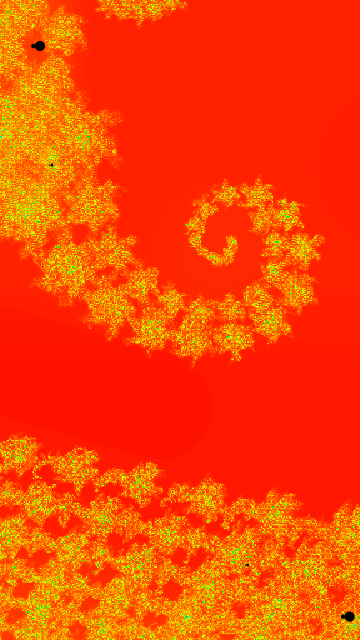
This background is drawn by a Shadertoy shader. Its source:

```glsl
float hash(vec2 p) {
    return fract(sin(dot(p, vec2(127.1, 311.7))) * 43758.5453);
}

float noise(vec2 p) {
    vec2 i = floor(p), f = fract(p);
    f = f * f * (3.0 - 2.0 * f);
    return mix(mix(hash(i), hash(i + vec2(1, 0)), f.x),
               mix(hash(i + vec2(0, 1)), hash(i + vec2(1, 1)), f.x), f.y);
}

vec2 polar(float radius, float degrees) {
    float a = radians(degrees);
    return radius * vec2(cos(a), sin(a));
}

// Lobed rosette with a bright core
float rosette(vec2 p, vec2 centre, float size) {
    vec2 d = (p - centre) / size;
    float r = length(d);
    if (r > 1.7) return 0.0;
    float arms = sin(6.0 * atan(d.y, d.x) + 5.0 * log(r + 0.05));
    return 0.55 * smoothstep(1.3, 0.75, r * (1.0 + 0.2 * arms)) + 0.85 * exp(-4.0 * r);
}

// Curling chain with an outer and an inner row
float spiralChain(vec2 p) {
    vec2 centre = vec2(0.609, 1.09);
    float density = 0.0;
    for (float k = -12.0; k < 11.5; k++) {
        float q = k - 4.0;
        float radius = q > 0.0 ? 0.25 + 0.0035 * q + 0.00127 * q * q * q
                               : max(0.25 * exp(-0.021 * q * q), 0.037);
        float angle = 54.0 - 28.0 * k + 0.035 * pow(max(k, 0.0), 3.0);
        float size = 0.007 + 0.165 * radius;
        density = max(density, rosette(p, centre + polar(radius, angle), size));
        if (k > 0.0) {
            vec2 inner = polar(0.69 * radius, angle + 6.0 - 0.14 * k * k);
            density = max(density, 0.85 * rosette(p, centre + inner, 0.72 * size));
        }
    }
    return density;
}

// Sheared rows of rosettes, each with a trunk curling left
float trunkLattice(vec2 p) {
    float density = 0.0;
    if (p.y > 0.65) return density;
    for (float i = -2.0; i < 4.5; i++) {
        for (float j = 0.0; j < 5.5; j++) {
            vec2 c = vec2(0.764 - 0.197 * i + 0.0046 * i * i - 0.117 * j + 0.0117 * j * j,
                          0.338 + 0.051 * i - 0.0019 * i * i - 0.0995 * j + 0.003 * j * j);
            float s = 0.05 + 0.01 * max(1.0 - i, 0.0);
            if (length(p - c) > 4.0 * s) continue;
            density = max(density, rosette(p, c, s));
            density = max(density, rosette(p, c + s * vec2(0.45, 0.75), 0.4 * s));
            if (j > 0.0) density = max(density, 0.8 * rosette(p, c + s * vec2(1.5, -0.1), 0.6 * s));
            for (float m = 1.0; m < 5.5; m++) {
                vec2 bend = vec2(-0.4 - 1.9 * sin(0.3 * m), 0.5 * sin(0.75 * m));
                density = max(density, 0.8 * rosette(p, c + s * bend, s * (0.48 - 0.065 * m)));
            }
        }
    }
    return density;
}

// Crowded left side and the tip hanging from the top
float upperClusters(vec2 p) {
    float density = 0.0;
    for (float i = 0.0; i < 14.0; i++) {
        vec2 c = vec2(0.2 * hash(vec2(i, 3.0)), 1.25 + 0.038 * (i + 0.5));
        density = max(density, 0.8 * rosette(p, c, 0.045 + 0.02 * hash(vec2(i, 8.0))));
    }
    for (float i = 0.0; i < 5.0; i++) {
        vec2 c = vec2(0.295 + 0.045 * i, 1.775 - 0.025 * sin(0.8 * i));
        density = max(density, 0.85 * rosette(p, c, 0.032));
    }
    return density;
}

// Small cardioid-like island: a disc with a bud
float island(vec2 p, vec2 centre, float size) {
    vec2 d = p - centre;
    float dist = min(length(d) - size, length(d + vec2(1.3, 0.0) * size) - 0.45 * size);
    return smoothstep(0.002, -0.002, dist);
}

// Red through yellow and green toward cyan
vec3 heat(float t) {
    return vec3(clamp(2.0 - t, 0.0, 1.0), min(t, 1.0), clamp(t - 2.0, 0.0, 0.8))
         * (1.0 - 0.08 * smoothstep(0.4, 1.2, t));
}

void mainImage(out vec4 fragColor, in vec2 fragCoord) {
    vec2 p = fragCoord / iResolution.x;
    float edge = 1.0 / iResolution.x;

    // Faint bands behind the chains
    float t = mix(0.09, 0.125, smoothstep(0.7, 1.0, p.y));
    vec2 axis = vec2(0.44, -0.13);
    vec2 rel = p - vec2(0.0, 0.78);
    float band = length(rel - axis * clamp(dot(rel, axis) / dot(axis, axis), 0.0, 1.0)) - 0.148;
    t -= 0.025 * smoothstep(edge, -edge, band);
    t -= 0.015 * smoothstep(edge, -edge, length(p - vec2(1.11, 1.315)) - 0.225);
    t += 0.03 * smoothstep(0.24, 0.1, length(p - vec2(0.609, 1.09)));
    t += 0.1 * smoothstep(0.27, 0.12, p.x) * smoothstep(1.08, 1.25, p.y);
    t += 0.12 * smoothstep(0.5, 0.05, p.y + 0.3 * p.x);

    // Ragged outlines filled with fine sparks
    vec2 warp = vec2(noise(p * 60.0), noise(p * 60.0 + 37.0)) - 0.5;
    vec2 q = p + 0.022 * warp;
    float density = max(max(spiralChain(q), trunkLattice(q)), upperClusters(q));
    density *= 0.55 + 0.9 * noise(p * 95.0);
    float spark = -log(hash(floor(p * 288.0)) + 0.01);
    t += density * (0.2 + 0.52 * spark);

    // Dark islands
    float dark = max(island(p, vec2(0.111, 1.65), 0.014), island(p, vec2(0.971, 0.065), 0.014));
    dark = max(dark, max(island(p, vec2(0.144, 1.319), 0.004), island(p, vec2(0.688, 0.208), 0.004)));
    fragColor = vec4(heat(t) * (1.0 - dark), 1.0);
}
```
